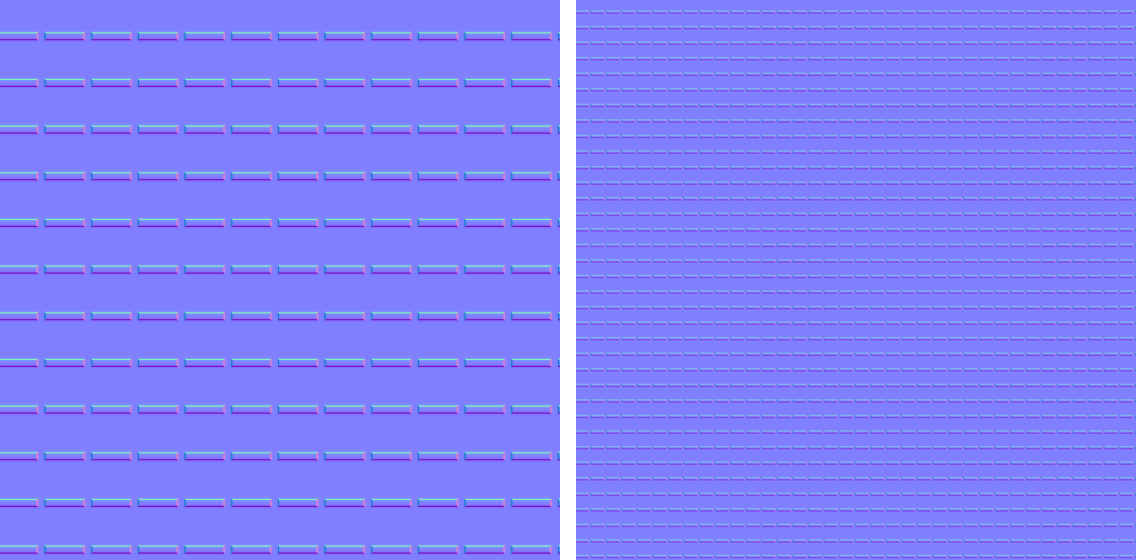
Left, the tile; right, the same tile 3 across and 3 down.
A Shadertoy shader for this texture map:

```glsl
const float REPEATS = 12.0;
const vec2 PLATE_CENTER = vec2(0.384, 0.223);
const vec2 PLATE_HALF = vec2(0.417, 0.074);
const int SAMPLES = 4;

// Signed distance to a box
float boxDistance(vec2 p, vec2 halfSize) {
    vec2 q = abs(p) - halfSize;
    return length(max(q, 0.0)) + min(max(q.x, q.y), 0.0);
}

// Outward direction: mitred inside the box, radial around its corners
vec2 boxDirection(vec2 p, vec2 halfSize) {
    vec2 q = abs(p) - halfSize;
    vec2 side = vec2(p.x < 0.0 ? -1.0 : 1.0, p.y < 0.0 ? -1.0 : 1.0);
    if (min(q.x, q.y) > 0.0) return side * normalize(q);
    return side * (q.x > q.y ? vec2(1.0, 0.0) : vec2(0.0, 1.0));
}

// Steep bevel line with a faint, wider shoulder
float bevelSlope(float d, float lineHalf, float shoulderWidth) {
    float line = 1.0 - smoothstep(lineHalf * 0.6, lineHalf * 1.4, abs(d));
    float shoulder = max(1.0 - abs(d) / shoulderWidth, 0.0);
    return 2.0 * line + 0.27 * shoulder * shoulder;
}

vec3 plateNormal(vec2 uv) {
    vec2 p = fract(uv * REPEATS - PLATE_CENTER + 0.5) - 0.5;
    float slope = bevelSlope(boxDistance(p, PLATE_HALF), 0.0105, 0.085);
    return normalize(vec3(boxDirection(p, PLATE_HALF) * slope, 1.0));
}

void mainImage(out vec4 fragColor, in vec2 fragCoord) {
    // Average a grid of samples inside each pixel
    vec3 color = vec3(0.0);
    for (int y = 0; y < SAMPLES; y++) {
        for (int x = 0; x < SAMPLES; x++) {
            vec2 offset = (vec2(x, y) + 0.5) / float(SAMPLES) - 0.5;
            vec2 uv = (fragCoord + offset) / iResolution.xy;
            color += plateNormal(uv) * 0.5 + 0.5;
        }
    }
    fragColor = vec4(color / float(SAMPLES * SAMPLES), 1.0);
}
```
